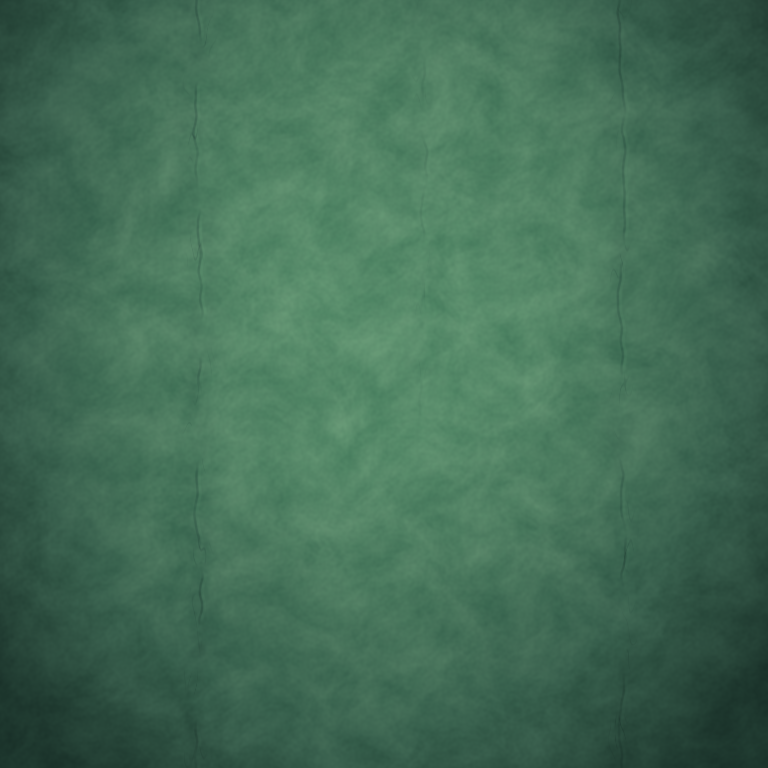
Reproduce this texture procedurally as a WebGL 1 fragment shader.

```glsl
precision highp float;
uniform vec2 u_resolution;

const vec3 SHADOW_GREEN = vec3(0.115, 0.215, 0.178);
const vec3 MIDDLE_GREEN = vec3(0.222, 0.380, 0.305);
const vec3 LIGHT_GREEN = vec3(0.350, 0.555, 0.422);

vec2 hashGradient(vec2 cell) {
  float n = fract(sin(dot(cell, vec2(127.1, 311.7))) * 43758.545);
  float angle = 6.28318 * n;
  return vec2(cos(angle), sin(angle));
}

float gradientNoise(vec2 p) {
  vec2 cell = floor(p);
  vec2 f = fract(p);
  vec2 blend = f * f * f * (f * (f * 6.0 - 15.0) + 10.0);
  float a = dot(hashGradient(cell), f);
  float b = dot(hashGradient(cell + vec2(1.0, 0.0)), f - vec2(1.0, 0.0));
  float c = dot(hashGradient(cell + vec2(0.0, 1.0)), f - vec2(0.0, 1.0));
  float d = dot(hashGradient(cell + vec2(1.0, 1.0)), f - vec2(1.0, 1.0));
  return mix(mix(a, b, blend.x), mix(c, d, blend.x), blend.y);
}

float fbm(vec2 p, float gain) {
  float sum = 0.0;
  float amplitude = 1.0;
  for (int octave = 0; octave < 4; octave++) {
    sum += amplitude * gradientNoise(p);
    p = mat2(1.6, 1.2, -1.2, 1.6) * p + 17.3;
    amplitude *= gain;
  }
  return sum;
}

// Bright area a little above the middle, falling off to the corners
float vignette(vec2 uv, vec2 center, vec2 falloff) {
  vec2 d = uv - center;
  return 1.0 - dot(d * d, falloff);
}

// Broken vertical crack with a pale rim, loose flecks and a soft stain
float seamTone(vec2 uv, float x, float seed) {
  float wobble = 0.010 * gradientNoise(vec2(seed, uv.y * 8.0))
               + 0.006 * gradientNoise(vec2(seed + 4.2, uv.y * 38.0));
  float d = uv.x - x - wobble;
  float broken = smoothstep(-0.2, 0.25, gradientNoise(vec2(seed + 9.1, uv.y * 17.0)));
  float crack = (1.0 - smoothstep(0.0004, 0.0026, abs(d))) * broken;
  float rim = (1.0 - smoothstep(0.0005, 0.0028, abs(d - 0.0038))) * broken;

  float band = exp(-d * d / 0.00022);
  float vein = abs(gradientNoise(uv * vec2(85.0, 26.0) + seed));
  float patches = smoothstep(0.05, 0.4, gradientNoise(uv * vec2(40.0, 18.0) - seed));
  float flecks = (1.0 - smoothstep(0.0, 0.09, vein)) * patches * band;
  float stain = exp(-d * d / 0.0006) * (0.55 + fbm(uv * vec2(26.0, 14.0) + seed, 0.6));
  return 0.07 * rim - 0.20 * crack - 0.17 * flecks - 0.11 * max(stain, 0.0);
}

vec3 greenRamp(float tone) {
  vec3 lower = mix(SHADOW_GREEN, MIDDLE_GREEN, tone / 0.46);
  vec3 upper = mix(MIDDLE_GREEN, LIGHT_GREEN, (tone - 0.46) / 0.54);
  return mix(lower, upper, step(0.46, tone));
}

void main() {
  vec2 uv = gl_FragCoord.xy / u_resolution;

  // Cloudy mottling at two scales
  vec2 warp = vec2(gradientNoise(uv * 9.0 + 3.7), gradientNoise(uv * 9.0 + 31.4));
  float clouds = fbm(uv * 4.0 + 8.6, 0.5);
  float mottle = fbm(uv * vec2(15.0, 17.0) + 0.5 * warp, 0.65);

  // Fine plaster grain and slanted fibers
  vec2 slanted = mat2(0.8, -0.6, 0.6, 0.8) * uv;
  float grain = gradientNoise(uv * 190.0) + 0.6 * gradientNoise(uv * 95.0 + 5.3);
  float fibers = gradientNoise(slanted * vec2(45.0, 150.0));

  float light = max(vignette(uv, vec2(0.495, 0.60), vec2(2.45, 1.72)), 0.0);
  float surface = 0.07 * clouds + 0.19 * mottle + 0.055 * grain + 0.05 * fibers;

  // Two full seams and one faint upper one
  float seams = seamTone(uv, 0.257, 2.6) + 0.85 * seamTone(uv, 0.810, 7.4);
  seams += 0.4 * smoothstep(0.35, 0.6, uv.y) * seamTone(uv, 0.552, 13.5);

  float tone = light + (surface + seams) * mix(0.5, 1.0, light);
  vec3 color = greenRamp(clamp(tone, -0.1, 1.15));

  // Dark blotches keep a more saturated green
  color += vec3(0.022, -0.006, 0.008) * mottle * light;
  gl_FragColor = vec4(color, 1.0);
}
```
